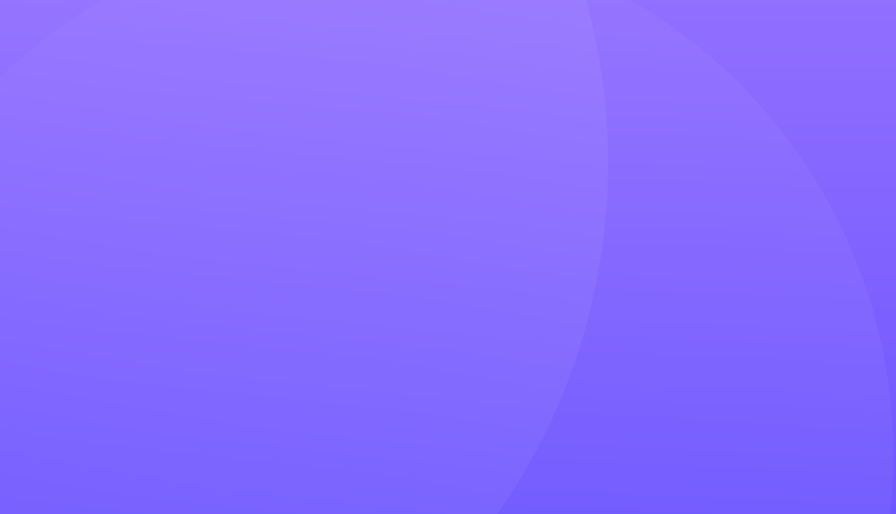
Give the GLSL for this background, as a Shadertoy shader.

```glsl
// Violet vertical gradient with two large, faint translucent discs.

// Coverage of a disc with an edge one pixel wide
float disc(vec2 p, vec2 center, float radius) {
    float pixel = 1.0 / iResolution.y;
    return smoothstep(pixel, -pixel, length(p - center) - radius);
}

void mainImage(out vec4 fragColor, in vec2 fragCoord) {
    // Height runs from 0 to 1, width keeps the aspect ratio
    vec2 p = fragCoord / iResolution.y;
    float across = fragCoord.x / iResolution.x;

    // Base gradient, deep violet at the bottom
    vec3 color = mix(vec3(0.435, 0.340, 1.0), vec3(0.568, 0.436, 1.0), p.y);

    // Lower disc, reaching the right border
    float lowerGlow = mix(0.025, 0.042, across);
    color = mix(color, vec3(1.0), lowerGlow * disc(p, vec2(0.713, 0.113), 1.025));

    // Upper disc, centered on the left border and brighter to the right
    float upperGlow = mix(0.035, 0.062, across);
    color = mix(color, vec3(1.0), upperGlow * disc(p, vec2(-0.007, 0.683), 1.190));

    fragColor = vec4(color, 1.0);
}
```
